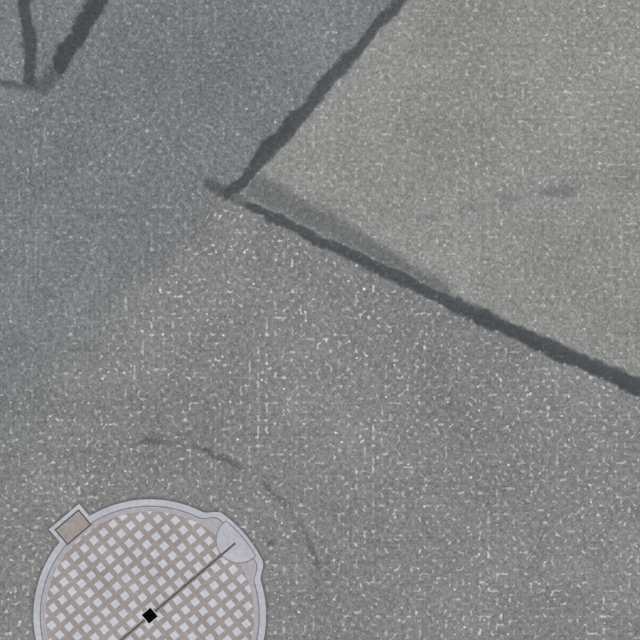
Write a three.js fragment shader that draws this texture.

```glsl
// Worn asphalt with sealed seams and a round iron access cover at lower left.
// Gradient noise makes the grain and ragged tar; distance functions
// place the seams, paving patches, cover rim, lug, tab and stud grid.
varying vec2 vUv;

float hash(vec2 c) {
  return fract(sin(dot(c, vec2(127.1, 311.7))) * 43758.55);
}

float gradientNoise(vec2 p) {
  vec2 i = floor(p), f = fract(p), w = f * f * (3.0 - 2.0 * f);
  vec4 n;
  for (int k = 0; k < 4; k++) {
    vec2 corner = vec2(mod(float(k), 2.0), floor(float(k) * 0.5));
    float a = 6.2832 * hash(i + corner);
    float g = dot(vec2(cos(a), sin(a)), f - corner);
    if (k == 0) n.x = g; else if (k == 1) n.y = g;
    else if (k == 2) n.z = g; else n.w = g;
  }
  return mix(mix(n.x, n.y, w.x), mix(n.z, n.w, w.x), w.y);
}

float fill(float d) { return 1.0 - smoothstep(-0.0012, 0.0012, d); }

float box(vec2 p, vec2 halfSize) {
  vec2 d = abs(p) - halfSize;
  return length(max(d, 0.0)) + min(max(d.x, d.y), 0.0);
}

// Soft tapered stroke from a to b, with a half width at each end
float stroke(vec2 p, vec2 a, vec2 b, float wa, float wb, float soft) {
  vec2 s = b - a;
  float h = clamp(dot(p - a, s) / dot(s, s), 0.0, 1.0);
  return 1.0 - smoothstep(-soft, soft, length(p - a - s * h) - mix(wa, wb, h));
}

// Paving: three tones, fine grain, pale chips and sparse bright stones
vec3 asphalt(vec2 p) {
  float sideA = dot(p - vec2(0.354, 0.690), vec2(0.753, -0.658));
  float sideB = dot(p - vec2(0.326, 0.711), vec2(0.425, 0.905));
  float blur = 0.012 + 0.07 * smoothstep(0.0, 0.5, 0.69 - p.y);
  float lane = 1.0 - smoothstep(-blur, blur, sideA + 0.02 * gradientNoise(p * 14.0));
  float wedge = smoothstep(-0.006, 0.006, sideB) * (1.0 - lane);
  float rough = mix(mix(1.0, 0.6, wedge), 0.55, lane);
  vec3 c = mix(vec3(0.505, 0.51, 0.505), vec3(0.55, 0.555, 0.545), wedge);
  c = mix(c, vec3(0.475, 0.48, 0.485), lane);
  c += 0.035 * gradientNoise(p * 5.0) + 0.03 * gradientNoise(p * 23.0);
  c += 0.075 * gradientNoise(p * 120.0) + 0.09 * gradientNoise(p * 260.0);
  float chips = smoothstep(0.12, 0.5, gradientNoise(p * 150.0 + 31.0));
  c += rough * 0.24 * chips * (0.65 + 0.7 * gradientNoise(p * 40.0));
  vec2 cell = floor(p * 85.0);
  vec2 spot = 0.25 + 0.5 * vec2(hash(cell + 3.0), hash(cell + 17.0));
  float stone = 1.0 - smoothstep(0.08, 0.24, length(fract(p * 85.0) - spot));
  return c + stone * step(0.9, hash(cell)) * 0.3 * rough * hash(cell + 51.0);
}

// Sealant darkness, from 0 to 1
float sealant(vec2 p) {
  vec2 w = p + 0.007 * vec2(gradientNoise(p * 28.0), gradientNoise(p * 28.0 + 9.0));
  w += 0.004 * vec2(gradientNoise(p * 90.0), gradientNoise(p * 90.0 + 5.0));
  vec2 bend = vec2(0.449, 0.798), joint = vec2(0.749, 0.506);
  float t = 0.78 * stroke(w, vec2(0.63, 1.005), bend, 0.007, 0.013, 0.004);
  t = max(t, 0.85 * stroke(w, bend, vec2(0.358, 0.695), 0.013, 0.009, 0.004));
  t = max(t, 0.5 * stroke(w, vec2(0.328, 0.712), vec2(0.40, 0.674), 0.009, 0.009, 0.006));
  t = max(t, 0.8 * stroke(w, vec2(0.39, 0.678), joint, 0.008, 0.012, 0.004));
  t = max(t, 0.86 * stroke(w, joint, vec2(1.02, 0.386), 0.012, 0.013, 0.004));
  t = max(t, 0.42 * stroke(w, vec2(0.405, 0.706), vec2(0.70, 0.548), 0.021, 0.008, 0.009));
  // Corner marks at upper left
  t = max(t, 0.78 * stroke(w, vec2(0.038, 1.02), vec2(0.049, 0.873), 0.010, 0.010, 0.004));
  t = max(t, 0.85 * stroke(w, vec2(0.165, 1.02), vec2(0.092, 0.898), 0.015, 0.013, 0.004));
  t = max(t, 0.45 * stroke(w, vec2(0.092, 0.898), vec2(0.062, 0.860), 0.013, 0.010, 0.007));
  t = max(t, 0.55 * stroke(w, vec2(-0.01, 0.874), vec2(0.06, 0.860), 0.004, 0.006, 0.005));
  // Faint hairline stains
  float patchy = smoothstep(-0.25, 0.35, gradientNoise(p * 19.0));
  t = max(t, 0.3 * patchy * stroke(w, vec2(0.62, 0.653), vec2(1.02, 0.730), 0.005, 0.008, 0.008));
  t = max(t, 0.25 * patchy * stroke(w, vec2(0.35, 0.69), vec2(0.28, 0.60), 0.002, 0.002, 0.004));
  vec2 q = w - vec2(0.234, 0.038);
  float arc = 1.0 - smoothstep(0.001, 0.009, abs(length(q) - 0.272));
  t = max(t, 0.42 * arc * patchy * step(0.0, q.y) * smoothstep(-0.14, 0.0, q.x));
  t = max(t, 0.5 * stroke(w, vec2(0.424, 0.150), vec2(0.423, 0.152), 0.004, 0.004, 0.004));
  return max(t, 0.4 * stroke(w, vec2(0.471, 0.568), vec2(0.472, 0.569), 0.003, 0.003, 0.004));
}

// Iron cover in axes turned to follow its split line
vec3 ironCover(vec3 ground, vec2 p) {
  vec2 q = p - vec2(0.234, 0.038);
  q = vec2(dot(q, vec2(0.763, 0.647)), dot(q, vec2(-0.647, 0.763)));
  float r = length(q), wear = gradientNoise(p * 22.0);
  float bulge = 0.014 * (1.0 - smoothstep(0.25, 0.40, abs(atan(q.y, q.x))));
  float edge = r - 0.182 - bulge;
  float tab = box(q - vec2(-0.002, 0.183), vec2(0.031, 0.022));
  float outer = min(edge, tab);
  vec3 pale = vec3(0.72, 0.72, 0.75) + 0.05 * wear;
  vec3 rust = vec3(0.61, 0.58, 0.57) + 0.05 * wear;
  vec3 c = mix(ground, vec3(0.34, 0.35, 0.37), 0.65 * (1.0 - smoothstep(0.0, 0.006, outer)));
  c = mix(c, pale, fill(outer));
  c = mix(c, vec3(0.46, 0.46, 0.48), 0.75 * fill(abs(edge + 0.011) - 0.0012));
  c = mix(c, vec3(0.67, 0.66, 0.68), fill(edge + 0.0125));
  // Raised square studs
  float stud = box(fract(q / 0.0195) - 0.5, vec2(0.29)) * 0.0195;
  vec3 plate = mix(rust, vec3(0.77, 0.77, 0.80) + 0.04 * wear, fill(stud));
  c = mix(c, plate, fill(r - 0.163));
  // Lifting lug, tab pocket, split line and centre hole
  float lug = max(length(q - vec2(0.183, 0.0)) - 0.036, edge + 0.006);
  c = mix(c, pale, fill(lug));
  c = mix(c, vec3(0.48, 0.48, 0.50), 0.7 * fill(abs(lug) - 0.001));
  c = mix(c, vec3(0.40, 0.39, 0.39), fill(tab + 0.006));
  c = mix(c, rust, fill(tab + 0.0085));
  c = mix(c, vec3(0.33, 0.32, 0.32), 0.85 * fill(box(q + vec2(0.02, 0.0), vec2(0.195, 0.0016))));
  c = mix(c, pale, fill(box(q, vec2(0.0105))));
  c = mix(c, vec3(0.04), fill(box(q, vec2(0.0075)) - 0.001));
  return c + 0.05 * gradientNoise(p * 170.0) * fill(outer);
}

void main() {
  vec3 road = asphalt(vUv);
  vec3 tar = vec3(0.265, 0.28, 0.295) + 0.25 * (road - 0.5);
  gl_FragColor = vec4(ironCover(mix(road, tar, sealant(vUv)), vUv), 1.0);
}
```
